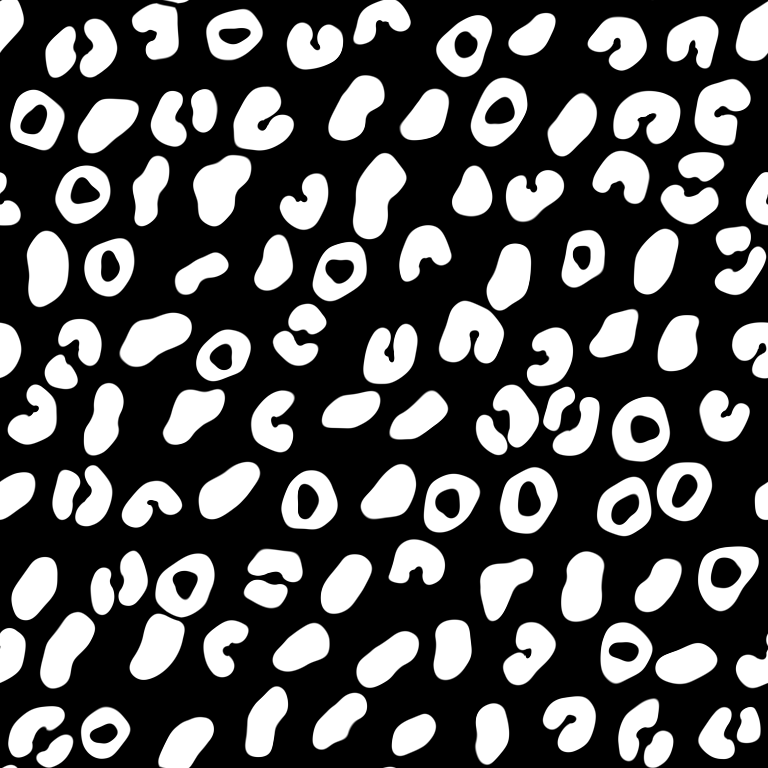
This pattern is drawn by a WebGL 2 fragment shader. Its source:

```glsl
#version 300 es
precision highp float;
// Tiling leopard print: white blobs, rings, horseshoes and split rosettes on black.

uniform vec2 u_resolution;
out vec4 fragColor;

const int GRID = 10;         // spots per side, even so staggered rows wrap
const int WARP_GRID = 30;    // noise cells per side for the wobbly outlines
const float WARP = 0.12;
const float MIN_GAP = 0.05;  // black kept between neighbouring spots
const float PI = 3.14159265;
const vec3 GROUND = vec3(0.0);
const vec3 SPOT = vec3(1.0);

// Integer hash: three values in 0..1 for a wrapped cell and a salt
vec3 hash3(ivec2 cell, int period, int salt) {
    uvec3 v = uvec3((cell + 2 * period) % period, salt);
    v = v * 1664525u + 1013904223u;
    v.x += v.y * v.z; v.y += v.z * v.x; v.z += v.x * v.y;
    v ^= v >> 16u;
    v.x += v.y * v.z; v.y += v.z * v.x; v.z += v.x * v.y;
    return vec3(v >> 8u) / 16777216.0;
}

// Smooth wrapping noise with two components in -0.5..0.5
vec2 noise2(vec2 p, int period) {
    ivec2 c = ivec2(floor(p));
    vec2 f = fract(p);
    f = f * f * (3.0 - 2.0 * f);
    vec2 low = mix(hash3(c, period, 9).xy, hash3(c + ivec2(1, 0), period, 9).xy, f.x);
    vec2 high = mix(hash3(c + ivec2(0, 1), period, 9).xy, hash3(c + ivec2(1), period, 9).xy, f.x);
    return mix(low, high, f.y) - 0.5;
}

vec2 rotate(vec2 p, float angle) {
    float c = cos(angle), s = sin(angle);
    return vec2(c * p.x + s * p.y, c * p.y - s * p.x);
}

float smoothMin(float a, float b, float k) {
    float h = max(k - abs(a - b), 0.0) / k;
    return min(a, b) - 0.25 * h * h * k;
}

// Rounded arc around +x whose thickness swells along its length
float arcShape(vec2 p, float radius, float span, float width, float swell, float phase) {
    float a = clamp(atan(p.y, p.x), -span, span);
    float thickness = width + swell * (0.6 * sin(2.0 * a + phase) + 0.4 * sin(3.0 * a - phase));
    return length(p - radius * vec2(cos(a), sin(a))) - thickness;
}

// Solid spot: three merged lobes along the x axis
float blobShape(vec2 p, vec3 r) {
    float reach = mix(0.13, 0.23, r.x);
    float d = length(p + vec2(reach, 0.05 * (r.y - 0.5))) - mix(0.17, 0.25, r.y);
    d = smoothMin(d, length(p - vec2(reach, 0.1 * (r.z - 0.5))) - mix(0.16, 0.24, r.z), 0.12);
    return smoothMin(d, length(p - vec2(0.0, 0.22 * (r.x - 0.5))) - mix(0.13, 0.26, fract(r.x * 7.0)), 0.12);
}

// Two facing beans around a small hollow
float splitShape(vec2 p, vec3 r) {
    float large = arcShape(p, 0.25, mix(0.9, 1.15, r.x), 0.145, 0.025, 6.0 * r.z);
    float small = arcShape(rotate(p, PI + 0.3 * (r.y - 0.5)), 0.26, mix(0.35, 0.6, r.y), 0.135, 0.02, 6.0 * r.x);
    return min(large, small);
}

// Picks one kind of spot for a cell and returns its distance
float spotDistance(vec2 p, ivec2 cell) {
    vec3 pose = hash3(cell, GRID, 1);
    vec3 form = hash3(cell, GRID, 2);
    float kind = hash3(cell, GRID, 3).x;
    float size = mix(0.92, 1.1, pose.x);
    vec2 q = rotate(p, 0.95 + 1.0 * (pose.y - 0.5)) / (size * vec2(1.15, 0.95));
    vec2 turned = rotate(q, 2.0 * PI * pose.z);
    float d;
    if (kind < 0.36) d = blobShape(q, form);
    else if (kind < 0.52) d = arcShape(turned, 0.25, PI, 0.095, 0.035, 6.0 * form.x);
    else if (kind < 0.82) d = arcShape(turned, 0.215, mix(1.45, 2.25, form.y), 0.145, 0.03, 6.0 * form.x);
    else d = splitShape(turned, form);
    return d * size;
}

// Nearest spot on the staggered grid, trimmed where two would merge
float printDistance(vec2 p) {
    float nearest = 9.0, second = 9.0;
    int row = int(floor(p.y));
    for (int j = -1; j <= 1; j++) {
        float shift = 0.5 * float((row + j) & 1);
        int column = int(floor(p.x - shift));
        for (int i = -1; i <= 1; i++) {
            ivec2 cell = ivec2(column + i, row + j);
            vec2 jitter = 0.28 * (hash3(cell, GRID, 4).xy - 0.5);
            vec2 centre = vec2(cell) + vec2(0.5 + shift, 0.5) + jitter;
            float d = spotDistance(p - centre, cell);
            second = min(second, max(nearest, d));
            nearest = min(nearest, d);
        }
    }
    return max(nearest, 0.5 * (nearest - second + MIN_GAP));
}

void main() {
    vec2 uv = gl_FragCoord.xy / u_resolution;
    vec2 p = uv * float(GRID) + WARP * noise2(uv * float(WARP_GRID), WARP_GRID);
    float edge = 0.8 * float(GRID) / min(u_resolution.x, u_resolution.y);
    float cover = 1.0 - smoothstep(-edge, edge, printDistance(p));
    fragColor = vec4(mix(GROUND, SPOT, cover), 1.0);
}
```
